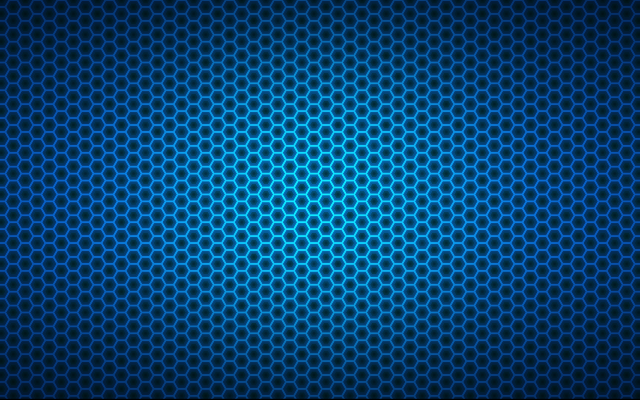
Write a Shadertoy shader that draws this pattern.

```glsl
// A glowing honeycomb: flat-topped hexagon cells in blue, lit by a cyan core.
// Two offset grids give the nearest cell; hexagon distances draw the borders,
// and Gaussian light pools tint the lines and fills.

const float ROWS = 28.8;                      // cells down the canvas height
const vec2 LIGHT_CENTER = vec2(0.785, 0.51);  // in canvas heights
const vec2 GRID_ORIGIN = vec2(0.785, 1.0);
const vec2 LATTICE = vec2(1.7320508, 1.0);

// Distance from a cell centre, 0.5 on the border
float hexRadius(vec2 p) {
    p = abs(p);
    return max(p.y, dot(p, vec2(0.8660254, 0.5)));
}

// Offset from the centre of the nearest cell
vec2 hexCell(vec2 p) {
    vec2 a = mod(p + 0.5 * LATTICE, LATTICE) - 0.5 * LATTICE;
    vec2 b = mod(p, LATTICE) - 0.5 * LATTICE;
    return dot(a, a) < dot(b, b) ? a : b;
}

// Distance to the closest of six rays through the corners
float spokeDistance(vec2 p) {
    const float SECTOR = 1.0471976;
    float angle = mod(atan(p.y, p.x) + 0.5 * SECTOR, SECTOR) - 0.5 * SECTOR;
    return length(p) * abs(sin(angle));
}

// Smoothed line around distance zero
float stroke(float dist, float halfWidth, float pixel) {
    return 1.0 - smoothstep(halfWidth - 0.5 * pixel, halfWidth + 0.5 * pixel, abs(dist));
}

float lightPool(vec2 p, vec2 size) {
    vec2 v = p / size;
    return exp(-dot(v, v));
}

// Slow layered sines, one value per cell
float cellVariation(vec2 center) {
    return 0.5 + 0.25 * (sin(center.x * 2.3 + center.y * 1.1)
                       + sin(center.y * 3.7 - center.x * 1.6));
}

void mainImage(out vec4 fragColor, in vec2 fragCoord) {
    vec2 uv = fragCoord / iResolution.y;
    float pixel = ROWS / iResolution.y;
    vec2 grid = (uv - GRID_ORIGIN) * ROWS;
    vec2 local = hexCell(grid);
    float radius = hexRadius(local);
    float edge = 0.5 - radius;
    float variation = cellVariation(grid - local);

    // Light: a hot core inside a broad, dimmer band
    vec2 fromLight = uv - LIGHT_CENTER;
    float core = lightPool(fromLight, vec2(0.37, 0.31));
    float wide = lightPool(fromLight, vec2(1.2, 0.48));

    // Line and fill colours follow the light
    vec3 lineColor = mix(vec3(0.01, 0.08, 0.20), vec3(0.04, 0.46, 0.98), wide);
    lineColor = mix(lineColor, vec3(0.06, 0.92, 1.0), core);
    vec3 rimColor = mix(vec3(0.005, 0.04, 0.10), vec3(0.02, 0.23, 0.45), wide);
    rimColor = mix(rimColor, vec3(0.02, 0.39, 0.66), core);
    vec3 heartColor = vec3(0.01, 0.25, 0.32) * (0.18 + 0.62 * wide + 0.25 * core);

    // Cell interior: blue rim, teal heart, dark middle
    float heart = 1.0 - smoothstep(0.16, 0.38, radius);
    vec3 color = mix(rimColor, heartColor, heart * mix(0.65, 1.0, variation));
    color *= 1.0 - 0.25 * (1.0 - smoothstep(0.03, 0.17, radius));

    // Faint inner hexagon and corner spokes
    float ring = stroke(radius - 0.27, 0.025, pixel);
    float spokes = stroke(spokeDistance(local), 0.02, pixel) * step(0.27, radius);
    vec3 detailColor = vec3(0.04, 0.42, 0.80) * (0.25 + 0.75 * wide);
    color = mix(color, detailColor, max(ring * 0.5, spokes * 0.3) * (0.25 + 0.75 * core));

    // Bright border with a soft halo
    color += lineColor * exp(-edge * 13.0) * 0.22;
    color = mix(color, lineColor, stroke(edge, 0.062, pixel));

    // Thin dark strip along the bottom
    color *= smoothstep(0.001, 0.005, uv.y);
    fragColor = vec4(clamp(color, 0.0, 1.0), 1.0);
}
```
